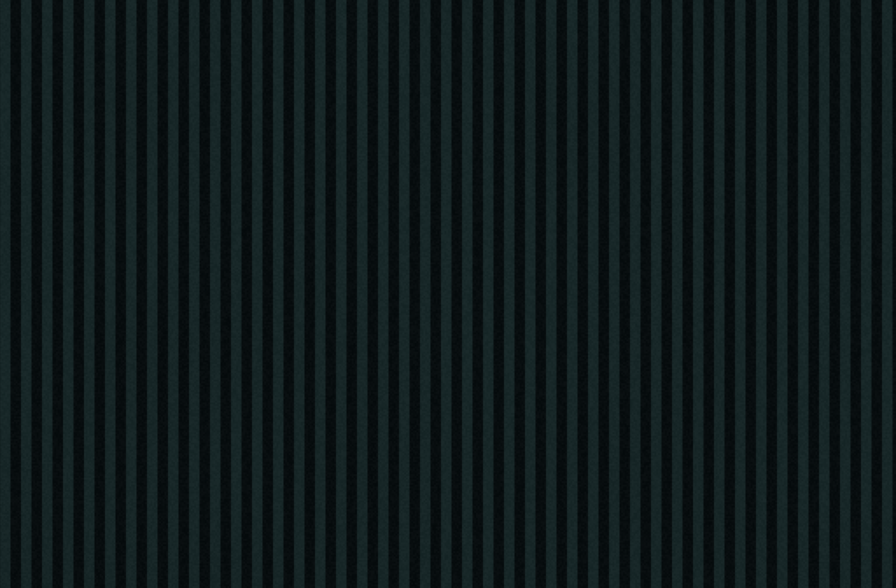
Write a Shadertoy shader that draws this pattern.

```glsl
const float STRIPES_PER_HEIGHT = 28.0;  // 42 2/3 repeats across a 512:336 canvas
const float LIGHT_SHARE = 0.5;          // light part of each repeat
const float EDGE_SOFTNESS = 0.045;      // half-width of the edge blend, in repeats
const float GRAIN_PER_HEIGHT = 336.0;
const float GRAIN_STRENGTH = 0.028;
const float MOTTLE_PER_HEIGHT = 5.0;
const float MOTTLE_STRENGTH = 0.06;
const vec3 LIGHT_COLOR = vec3(0.090, 0.150, 0.153);
const vec3 DARK_COLOR = vec3(0.028, 0.050, 0.056);

float hash(vec2 p) {
    return fract(sin(dot(p, vec2(12.9898, 78.233))) * 43758.5453);
}

float valueNoise(vec2 p) {
    vec2 cell = floor(p);
    vec2 f = fract(p);
    f = f * f * (3.0 - 2.0 * f);
    float low = mix(hash(cell), hash(cell + vec2(1.0, 0.0)), f.x);
    float high = mix(hash(cell + vec2(0.0, 1.0)), hash(cell + vec2(1.0, 1.0)), f.x);
    return mix(low, high, f.y);
}

// Coverage of the light stripe, which starts at the left of each repeat
float lightStripe(float x, float pixel) {
    float center = 0.5 * LIGHT_SHARE;
    float fromCenter = abs(fract(x - center + 0.5) - 0.5);
    float blend = max(EDGE_SOFTNESS, 0.5 * pixel);
    return 1.0 - smoothstep(-blend, blend, fromCenter - center);
}

void mainImage(out vec4 fragColor, in vec2 fragCoord) {
    vec2 uv = fragCoord / iResolution.y;
    float pixel = STRIPES_PER_HEIGHT / iResolution.y;

    // Vertical stripes
    float light = lightStripe(uv.x * STRIPES_PER_HEIGHT, pixel);
    vec3 color = mix(DARK_COLOR, LIGHT_COLOR, light);

    // Faint broad mottling
    float mottle = valueNoise(uv * MOTTLE_PER_HEIGHT) - 0.5;
    color *= 1.0 + MOTTLE_STRENGTH * mottle;

    // Fine fabric grain
    float grain = valueNoise(uv * GRAIN_PER_HEIGHT - 0.5) - 0.5;
    color += GRAIN_STRENGTH * grain;

    fragColor = vec4(clamp(color, 0.0, 1.0), 1.0);
}
```
